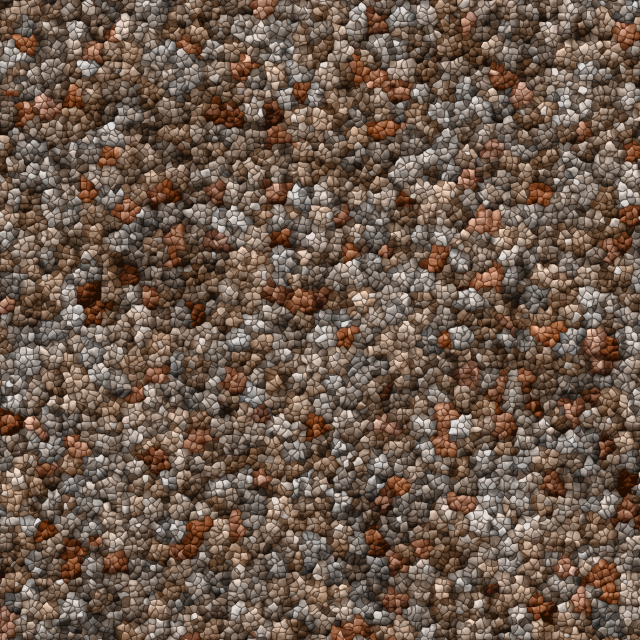
A Shadertoy shader for this texture:

```glsl
// Coarse granular ground: small rounded grains gathered into knobbly clumps.
// Two weighted Voronoi layers (grains, clumps) give relief light, gap shadows
// and per-clump tint; value noise adds broad patches, pits and fine speckle.

const float GRAIN_SCALE = 94.0;     // grains across the canvas
const float CLUMP_SCALE = 31.0;     // clumps across the canvas
const float PATCH_SCALE = 10.0;     // broad tone patches
const float PIT_SCALE = 34.0;       // deep dark hollows
const float SPECKLE_SCALE = 260.0;  // fine surface roughness
const float BASE_TONE = 0.525;
const float GRAIN_RELIEF = 0.30;
const float CLUMP_RELIEF = 0.20;
const float GRAIN_GAP_DEPTH = 0.55;
const float CLUMP_GAP_DEPTH = 0.52;
const float RUST_SHARE = 0.10;
const float PEBBLE_SHARE = 0.045;
const vec2 LIGHT_DIR = vec2(-0.32, 0.95);
const vec3 EARTH_HUE = vec3(0.075, 0.0, -0.058);  // offset from neutral
const vec3 RUST_HUE = vec3(0.10, -0.02, -0.07);
const int SAMPLES = 2;              // supersampling per axis

struct Cell {
    vec2 offset;  // from the cell centre, in cell units
    vec2 id;
    float edge;   // zero at the border, growing inwards
};

vec3 hash3(vec2 p) {
    vec3 q = fract(p.xyx * vec3(0.1031, 0.1030, 0.0973));
    q += dot(q, q.yxz + 33.33);
    return fract((q.xxy + q.yzz) * q.zyx);
}

float valueNoise(vec2 p) {
    vec2 i = floor(p), f = fract(p);
    f = f * f * (3.0 - 2.0 * f);
    float low = mix(hash3(i).x, hash3(i + vec2(1, 0)).x, f.x);
    float high = mix(hash3(i + vec2(0, 1)).x, hash3(i + vec2(1, 1)).x, f.x);
    return mix(low, high, f.y);
}

float fractalNoise(vec2 p) {
    return 0.6 * valueNoise(p) + 0.4 * valueNoise(p * 2.1 + 17.3);
}

// Voronoi cells with a random size each
Cell voronoi(vec2 p, float seed) {
    vec2 base = floor(p);
    float nearest = 9.0, second = 9.0;
    Cell cell;
    for (int y = -1; y <= 1; y++)
    for (int x = -1; x <= 1; x++) {
        vec2 id = base + vec2(x, y);
        vec3 h = hash3(id + seed);
        vec2 offset = p - id - 0.5 - 0.88 * (h.xy - 0.5);
        float dist = length(offset) / mix(0.78, 1.22, h.z);
        if (dist < nearest) {
            second = nearest;
            nearest = dist;
            cell.offset = offset;
            cell.id = id;
        } else {
            second = min(second, dist);
        }
    }
    cell.edge = second - nearest;
    return cell;
}

vec3 ground(vec2 uv) {
    // Slight warp makes the grains irregular
    vec2 warp = vec2(valueNoise(uv * 140.0), valueNoise(uv * 140.0 + 51.7)) - 0.5;
    vec2 p = uv + warp * 0.004;

    // Clump borders follow the grain outlines
    Cell grain = voronoi(p * GRAIN_SCALE, 11.0);
    vec2 grainCentre = p - grain.offset / GRAIN_SCALE;
    Cell clump = voronoi(mix(p, grainCentre, 0.6) * CLUMP_SCALE, 173.0);
    vec3 grainRnd = hash3(grain.id + 401.0);
    vec3 clumpRnd = hash3(clump.id + 739.0);

    // Material: grey to tan clumps, some rusty, a few pale pebbles
    float patchTone = fractalNoise(uv * PATCH_SCALE + 5.0) - 0.5;
    float rust = step(1.0 - RUST_SHARE, clumpRnd.y - 0.12 * patchTone);
    float pebble = step(1.0 - PEBBLE_SHARE, grainRnd.y);
    float warmth = mix(0.35, 1.5, clumpRnd.z) + 0.4 * (grainRnd.z - 0.5);
    float tone = BASE_TONE + 0.24 * (clumpRnd.x - 0.5) + 0.24 * (grainRnd.x - 0.5);
    tone += 0.22 * patchTone - 0.11 * (warmth - 0.95);
    tone += 0.16 * pebble - 0.13 * rust;
    warmth *= 1.0 - 0.5 * pebble;

    // Relief light and speckle
    tone += GRAIN_RELIEF * dot(grain.offset, LIGHT_DIR);
    tone += CLUMP_RELIEF * dot(clump.offset, LIGHT_DIR);
    tone += 0.16 * (valueNoise(uv * SPECKLE_SCALE) - 0.5);

    // Shadow in the gaps and hollows
    tone *= 1.0 - GRAIN_GAP_DEPTH * (1.0 - smoothstep(0.0, 0.24, grain.edge));
    tone *= 1.0 - CLUMP_GAP_DEPTH * (1.0 - smoothstep(0.0, 0.30, clump.edge));
    float pit = smoothstep(0.66, 0.84, fractalNoise(uv * PIT_SCALE + 80.0));
    tone *= 1.0 - 0.5 * pit;
    tone = clamp(tone, 0.06, 0.86);

    vec3 hue = EARTH_HUE * warmth + RUST_HUE * rust;
    return clamp(tone + hue * smoothstep(-0.08, 0.26, tone), 0.0, 1.0);
}

void mainImage(out vec4 fragColor, in vec2 fragCoord) {
    vec3 sum = vec3(0.0);
    for (int y = 0; y < SAMPLES; y++)
    for (int x = 0; x < SAMPLES; x++) {
        vec2 jitter = (vec2(x, y) + 0.5) / float(SAMPLES) - 0.5;
        sum += ground((fragCoord + jitter) / iResolution.y);
    }
    fragColor = vec4(sum / float(SAMPLES * SAMPLES), 1.0);
}
```
